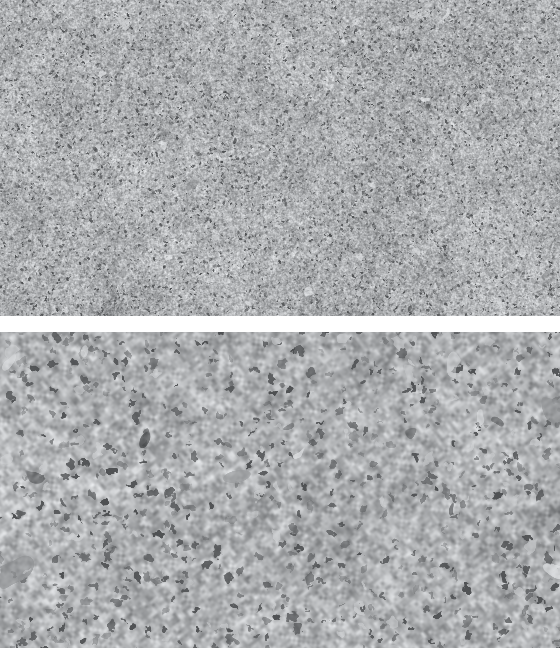
Top, the full canvas; bottom, a detail of the centre.
Reproduce this texture procedurally as a WebGL 1 fragment shader.

```glsl
precision highp float;
// Fine-grained grey concrete: rotated value-noise grain over soft clouds,
// scattered with dark pits, pale flecks and a few larger stone chips.
// Chips are jittered, randomly turned ellipses placed on hashed grids.
uniform vec2 u_resolution;

vec3 hash3(vec2 p) {
  vec3 q = fract(vec3(p.xyx) * vec3(0.1031, 0.1030, 0.0973));
  q += dot(q, q.yxz + 33.33);
  return fract((q.xxy + q.yzz) * q.zyx);
}

float noise(vec2 p) {
  vec2 i = floor(p), f = fract(p);
  f = f * f * (3.0 - 2.0 * f);
  float low = mix(hash3(i).x, hash3(i + vec2(1.0, 0.0)).x, f.x);
  float high = mix(hash3(i + vec2(0.0, 1.0)).x, hash3(i + 1.0).x, f.x);
  return mix(low, high, f.y);
}

vec2 turn(vec2 p, float angle) {
  float c = cos(angle), s = sin(angle);
  return vec2(c * p.x - s * p.y, s * p.x + c * p.y);
}

// Returns coverage and a random tone; radii are in cells of the grid.
vec2 chips(vec2 p, float cells, float density, vec2 radii, float seed) {
  vec2 g = p * cells + seed;
  vec2 wobble = vec2(noise(g * 4.0), noise(g * 4.0 + 37.0)) - 0.5;
  g += wobble * radii.y * 0.8;
  float soft = 0.6 * cells / u_resolution.y;
  vec2 found = vec2(0.0);
  for (int y = -1; y <= 1; y++) {
    for (int x = -1; x <= 1; x++) {
      vec2 cell = floor(g) + vec2(float(x), float(y));
      vec3 place = hash3(cell + 11.0);
      vec3 form = hash3(cell + 71.0);
      vec2 d = turn(g - cell - 0.15 - 0.7 * place.xy, (form.x - 0.5) * 3.0);
      float radius = mix(radii.x, radii.y, form.y * form.y);
      float dist = length(d * vec2(0.85, 1.2 + 0.7 * form.z)) - radius;
      float cover = (1.0 - smoothstep(-soft, soft, dist)) * step(place.z, density);
      if (cover > found.x) found = vec2(cover, fract(form.z * 7.0 + form.x));
    }
  }
  return found;
}

void main() {
  vec2 p = gl_FragCoord.xy / u_resolution.y;

  // Broad clouds and mottling
  float cloud = noise(p * 2.6 + 4.0) * 0.6 + noise(turn(p, 0.7) * 6.5) * 0.4 - 0.5;
  float shade = 0.697 + 0.13 * cloud;
  shade += 0.06 * (noise(turn(p, 0.6) * 14.0 + 5.0) - 0.5);
  shade += 0.06 * (noise(turn(p, 0.4) * 30.0 + 9.0) - 0.5);

  // Large stones, some pale and some dull
  vec2 stone = chips(p, 9.0, 0.17, vec2(0.08, 0.21), 3.0);
  shade = mix(shade, mix(0.58, 0.80, smoothstep(0.2, 0.5, stone.y)), stone.x * 0.75);

  // Sandy grain, calmer on the stones
  float grain = 0.05 * (noise(turn(p, 1.1) * 65.0) - 0.5);
  grain += 0.20 * (noise(turn(p, 0.5) * 145.0) - 0.5);
  grain += 0.20 * (noise(turn(p, 0.9) * 280.0) - 0.5);
  shade += grain * (1.0 - 0.6 * stone.x);

  // Pale flecks and pebbles
  vec2 fleck = chips(p, 54.0, 0.14, vec2(0.15, 0.42), 17.0);
  shade = mix(shade, 0.76 + 0.08 * fleck.y, fleck.x * 0.6);
  vec2 pebble = chips(p, 18.0, 0.12, vec2(0.09, 0.27), 29.0);
  shade = mix(shade, 0.78 + 0.09 * pebble.y + 0.3 * grain, pebble.x * 0.85);

  // Dark pits: many fine ones, a few bigger, denser in the dark clouds
  float density = 0.32 - 0.3 * cloud;
  vec2 pit = chips(p, 92.0, density, vec2(0.22, 0.52), 41.0);
  float depth = mix(0.25, 1.0, pit.y) * (1.0 - 0.7 * stone.x);
  shade = mix(shade, 0.31, pit.x * depth * (1.0 - 0.6 * pebble.x));
  vec2 hollow = chips(p, 22.0, 0.08, vec2(0.08, 0.19), 53.0);
  shade = mix(shade, 0.33 + 0.16 * hollow.y + 0.6 * grain, hollow.x * 0.85);

  // Slightly cool grey
  gl_FragColor = vec4(clamp(shade + vec3(-0.008, 0.0, 0.009), 0.0, 1.0), 1.0);
}
```
